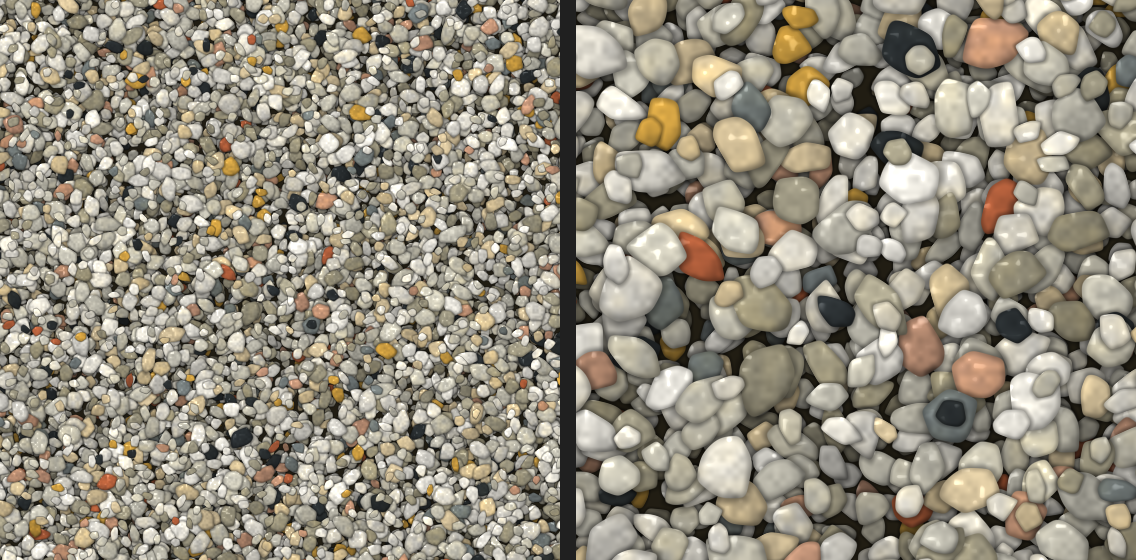
Left, the full canvas; right, a detail of the centre.
A WebGL 2 fragment shader for this texture:

```glsl
#version 300 es
precision highp float;
// Wet quartz gravel: pale, tightly packed grains with a few coloured and dark stones.
// Jittered grids are painted from the deepest layer to the top one; each cell holds
// one rounded, stretched polygon with dome shading, mottling and a contact shadow.

uniform vec2 u_resolution;
out vec4 fragColor;

const int LAYERS = 5;

// Integer hash giving three values in 0..1
vec3 hash3(ivec3 cell) {
  uvec3 v = uvec3(cell) * 1664525u + 1013904223u;
  v.x += v.y * v.z; v.y += v.z * v.x; v.z += v.x * v.y;
  v ^= v >> 16u;
  v.x += v.y * v.z; v.y += v.z * v.x; v.z += v.x * v.y;
  return vec3(v >> 8u) / 16777216.0;
}

float noise(vec2 p, int seed) {
  ivec2 i = ivec2(floor(p));
  vec2 f = fract(p);
  f = f * f * (3.0 - 2.0 * f);
  float a = hash3(ivec3(i, seed)).x;
  float b = hash3(ivec3(i + ivec2(1, 0), seed)).x;
  float c = hash3(ivec3(i + ivec2(0, 1), seed)).x;
  float d = hash3(ivec3(i + ivec2(1, 1), seed)).x;
  return mix(mix(a, b, f.x), mix(c, d, f.x), f.y);
}

mat2 rotation(float angle) {
  float c = cos(angle), s = sin(angle);
  return mat2(c, s, -s, c);
}

// Stone colour by rarity, with a small change of brightness
vec3 stoneColor(float pick, float tone) {
  vec3 c = vec3(0.85, 0.84, 0.81);                    // milky quartz
  if (pick > 0.36) c = vec3(0.74, 0.73, 0.68);        // grey quartz
  if (pick > 0.65) c = vec3(0.59, 0.57, 0.49);        // olive grey
  if (pick > 0.78) c = vec3(0.79, 0.72, 0.58);        // beige
  if (pick > 0.875) c = vec3(0.72, 0.55, 0.45);       // pink
  if (pick > 0.91) c = vec3(0.76, 0.59, 0.25);        // ochre
  if (pick > 0.932) c = vec3(0.67, 0.36, 0.23);       // rust
  if (pick > 0.943) c = vec3(0.43, 0.46, 0.46);       // blue grey
  if (pick > 0.967) c = vec3(0.16, 0.18, 0.19);       // slate
  return c * mix(0.89, 1.09, tone);
}

// Rounded polygon as a norm: 1 on the outline, 0 at the centre
float grainNorm(vec2 p, ivec3 id) {
  float sum = 0.0;
  for (int k = 0; k < 7; k++) {
    vec3 h = hash3(id + ivec3(0, 0, k + 4));
    float angle = (float(k) + 0.7 * h.x) * 6.28318 / 7.0;
    float side = dot(p, vec2(cos(angle), sin(angle))) / mix(0.78, 1.08, h.y);
    sum += pow(max(side, 0.0), 10.0);
  }
  return pow(sum + 1e-12, 0.1);
}

void main() {
  vec2 uv = gl_FragCoord.xy / min(u_resolution.x, u_resolution.y);
  float pixel = 1.0 / min(u_resolution.x, u_resolution.y);
  float density[LAYERS] = float[](58.0, 45.0, 36.0, 30.0, 54.0);
  float cover[LAYERS] = float[](1.0, 1.0, 0.78, 0.5, 0.22);
  float depthTone[LAYERS] = float[](0.62, 0.83, 0.97, 1.0, 1.0);
  vec3 light = normalize(vec3(-0.35, 0.55, 0.8));

  vec3 color = vec3(0.13, 0.115, 0.075);              // deep gaps
  for (int layer = 0; layer < LAYERS; layer++) {
    mat2 turn = rotation(0.4 + 1.1 * float(layer));
    vec2 grid = turn * uv * density[layer] + 7.3 * float(layer);
    ivec2 home = ivec2(floor(grid));

    for (int n = 0; n < 9; n++) {
      ivec3 id = ivec3(home + ivec2(n % 3, n / 3) - 1, layer * 32);
      vec3 place = hash3(id);
      if (place.z > cover[layer]) continue;
      vec3 form = hash3(id + ivec3(0, 0, 1));
      vec3 look = hash3(id + ivec3(0, 0, 2));

      // Grain space: random turn, stretch and size
      vec2 offset = grid - vec2(id.xy) - 0.5 - 0.6 * (place.xy - 0.5);
      float radius = mix(0.4, 0.57, form.x);
      float stretch = mix(0.74, 1.0, form.y);
      vec2 p = rotation(form.z * 6.28318) * offset / radius;
      p *= vec2(stretch, 1.0 / stretch);
      if (dot(p, p) > 2.6) continue;
      float q = grainNorm(p, id);

      // Contact shadow on whatever lies below
      color *= 1.0 - 0.38 * (1.0 - smoothstep(0.92, 1.32, q));
      float edge = pixel * density[layer] / radius;
      float mask = 1.0 - smoothstep(-0.8 * edge, 0.8 * edge, q - 1.0);
      if (mask <= 0.0) continue;

      // Dome with a tilted top, lit from the upper left
      vec2 slope = (offset * turn) / radius * q * q * 0.75;
      vec2 tilt = 0.45 * (hash3(id + ivec3(0, 0, 3)).xy - 0.5);
      float diffuse = max(dot(normalize(vec3(slope + tilt, 1.0)), light), 0.0);
      float mottle = noise(uv * 115.0 + 9.0 * look.xy, 301);
      float speck = noise(uv * 260.0 + 9.0 * look.yz, 302);
      float shade = 0.6 + 0.56 * diffuse + 0.16 * (mottle - 0.5) + 0.16 * (speck - 0.5);
      shade *= 1.0 - 0.2 * smoothstep(0.72, 1.02, q);

      vec3 stone = stoneColor(look.x, look.y) * shade * depthTone[layer];
      stone *= mix(vec3(1.0), vec3(1.02, 0.99, 0.9), look.z * mottle);
      stone += 0.2 * smoothstep(0.7, 0.92, speck) * smoothstep(0.74, 0.95, diffuse);
      color = mix(color, stone, mask);
    }
  }
  fragColor = vec4(clamp(color, 0.0, 1.0), 1.0);
}
```
